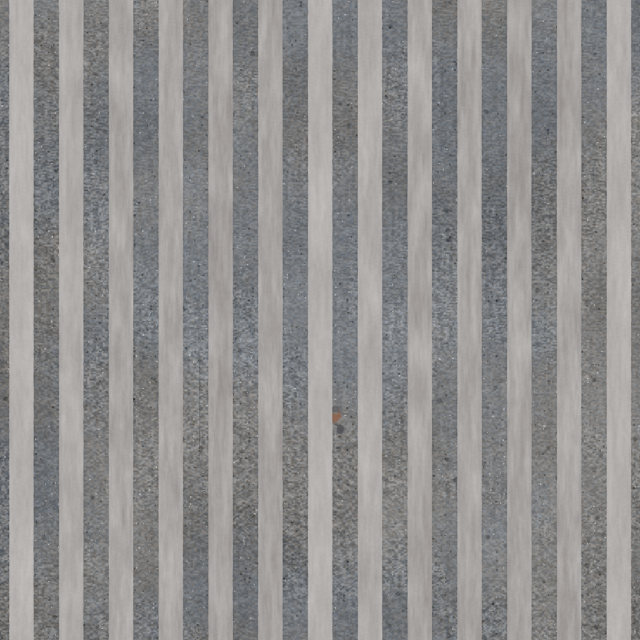
A three.js fragment shader for this texture:

```glsl
// Thirteen pale brushed vertical bands over worn, speckled grey asphalt.
varying vec2 vUv;

const float PERIOD = 0.0778;
const float FIRST_CENTER = 0.0335;
const float HALF_WIDTH = 0.0191;
const float EDGE_SOFTNESS = 0.0013;

const vec3 ASPHALT = vec3(0.468, 0.464, 0.459);
const vec3 BAND_DARK = vec3(0.585, 0.567, 0.560);
const vec3 BAND_LIGHT = vec3(0.735, 0.722, 0.715);
const vec3 COOL_TINT = vec3(-0.018, 0.000, 0.022);
const vec3 RUST = vec3(0.55, 0.36, 0.26);
const vec3 OIL = vec3(0.29, 0.29, 0.31);

float hash(vec2 p) {
  return fract(sin(dot(p, vec2(127.1, 311.7))) * 43758.5453);
}

float noise(vec2 p) {
  vec2 i = floor(p);
  vec2 f = fract(p);
  f = f * f * (3.0 - 2.0 * f);
  float low = mix(hash(i), hash(i + vec2(1.0, 0.0)), f.x);
  float high = mix(hash(i + vec2(0.0, 1.0)), hash(i + 1.0), f.x);
  return mix(low, high, f.y);
}

float fbm(vec2 p) {
  float sum = 0.0;
  float amp = 0.5;
  for (int i = 0; i < 4; i++) {
    sum += amp * noise(p);
    p = p * 2.03 + 17.3;
    amp *= 0.5;
  }
  return sum / 0.9375;
}

// Scattered round specks, at most one in each grid cell
float specks(vec2 uv, float cells, float density, float seed) {
  vec2 p = uv * cells;
  vec2 id = floor(p) + seed;
  vec2 center = 0.3 + 0.4 * vec2(hash(id + 3.1), hash(id + 7.7));
  float radius = 0.12 + 0.18 * hash(id + 5.3);
  float spot = 1.0 - smoothstep(radius * 0.5, radius + 0.1, length(fract(p) - center));
  return spot * step(1.0 - density, hash(id));
}

// Irregular soft-edged stain
float stain(vec2 uv, vec2 center, float radius) {
  float wobble = (noise(uv * 160.0) - 0.5) * radius;
  return 1.0 - smoothstep(radius * 0.5, radius, length(uv - center) + wobble);
}

// Thin vertical scratch with faded ends
float scratch(vec2 uv, float x, float bottom, float top) {
  float line = 1.0 - smoothstep(0.0005, 0.0016, abs(uv.x - x));
  float span = smoothstep(bottom, bottom + 0.03, uv.y) * (1.0 - smoothstep(top - 0.03, top, uv.y));
  return line * span * (0.4 + 0.6 * noise(uv * 90.0));
}

vec3 asphalt(vec2 uv) {
  // Broad clouding and cool patches
  vec3 color = ASPHALT + 0.15 * (fbm(uv * 6.0 + 4.0) - 0.5);
  color += COOL_TINT * smoothstep(0.42, 0.68, fbm(uv * 4.0 + 31.0));
  // Mineral grain, slightly stretched across
  float grain = noise(uv * vec2(210.0, 300.0)) + noise(uv * vec2(370.0, 430.0) + 9.0) - 1.0;
  float worn = smoothstep(0.42, 0.65, fbm(uv * 8.0 + 60.0));
  color += grain * mix(0.095, 0.16, worn) + 0.015 * worn;
  color += (hash(floor(uv * 300.0)) - 0.5) * vec3(0.025, 0.0, -0.025);
  // Pale chips, fine pits and larger pits
  color += 0.17 * specks(uv, 190.0, 0.035, 11.0);
  color -= 0.13 * specks(uv, 150.0, 0.06, 37.0);
  color -= 0.11 * specks(uv, 65.0, 0.035, 73.0);
  // Local marks
  color -= 0.10 * scratch(uv, 0.312, 0.27, 0.46);
  color = mix(color, OIL, 0.75 * stain(uv, vec2(0.533, 0.330), 0.011));
  color = mix(color, OIL, 0.50 * stain(uv, vec2(0.525, 0.360), 0.007));
  return mix(color, RUST, 0.75 * stain(uv, vec2(0.525, 0.348), 0.009));
}

vec3 brushedBand(vec2 uv, float index) {
  // Tone and streaking recur every six bands
  float kind = mod(index, 6.0);
  float clean = 1.0 - smoothstep(0.0, 2.0, kind);
  vec2 p = uv + kind * vec2(3.7, 1.9);
  float tone = mix(0.51, 0.80, clean) + 0.09 * (hash(vec2(kind, 8.0)) - 0.5);
  // Long fibres, short fibres and soft blotches
  float fibres = fbm(p * vec2(125.0, 16.0)) - 0.5;
  float fine = noise(p * vec2(260.0, 65.0)) - 0.5;
  float blotch = fbm(p * vec2(18.0, 9.0) + 20.0) - 0.5;
  tone += mix(0.95, 0.42, clean) * fibres + 0.17 * fine + 0.45 * blotch;
  tone += 0.13 * (noise(uv * 340.0) - 0.5);
  return mix(BAND_DARK, BAND_LIGHT, tone);
}

void main() {
  // Band index and distance to the band edge
  float slot = (vUv.x - FIRST_CENTER) / PERIOD;
  float index = floor(slot + 0.5);
  float fray = 0.0006 * (noise(vUv * vec2(60.0, 150.0)) - 0.5);
  float edge = abs(slot - index) * PERIOD - HALF_WIDTH + fray;
  float band = 1.0 - smoothstep(-EDGE_SOFTNESS, EDGE_SOFTNESS, edge);

  // Faint shade just outside each band
  float shade = 1.0 - smoothstep(0.0, 0.004, abs(edge));
  vec3 ground = asphalt(vUv) - 0.025 * shade;

  gl_FragColor = vec4(mix(ground, brushedBand(vUv, index), band), 1.0);
}
```
